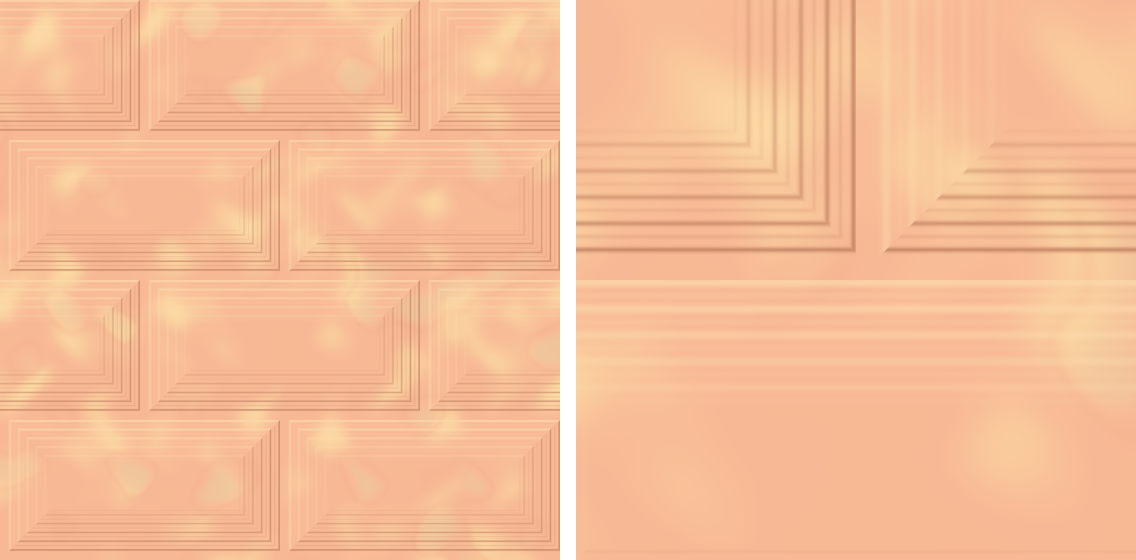
Left, the full canvas; right, a detail of the centre.
A Shadertoy shader for this pattern:

```glsl
// Peach running-bond bricks with stepped bevel lines and soft mottled glaze.

const vec2 BRICK = vec2(0.5, 0.25);
const float JOINT = 0.0165;
const float PITCH = 1.0 / 64.0;

const vec3 PEACH = vec3(0.97, 0.722, 0.582);
const vec3 CREAM = vec3(0.985, 0.855, 0.64);
const vec3 SAND = vec3(0.93, 0.785, 0.615);
const vec3 ROSE = vec3(0.945, 0.68, 0.545);
const vec3 SHADOW = vec3(0.77, 0.52, 0.39);
const vec3 LIGHT = vec3(0.99, 0.85, 0.67);

vec3 hash3(vec2 cell, float seed) {
    vec3 p = fract(vec3(cell.xyx + seed) * vec3(0.1031, 0.1030, 0.0973));
    p += dot(p, p.yxz + 33.33);
    return fract((p.xxy + p.yzz) * p.zyx);
}

// Bends coordinates so that round spots become irregular.
vec2 warp(vec2 p) {
    p += 0.012 * sin(p.yx * vec2(31.0, 27.0) + vec2(0.4, 2.1));
    return p + 0.006 * sin(p.yx * vec2(67.0, 59.0) + vec2(1.7, 0.3));
}

// Cellular field: one soft spot of random strength per cell.
float spots(vec2 p, float sharpness, float rarity, float seed) {
    vec2 cell = floor(p);
    float sum = 0.0;
    for (int j = -1; j <= 1; j++) {
        for (int i = -1; i <= 1; i++) {
            vec2 id = cell + vec2(i, j);
            vec3 h = hash3(id, seed);
            vec2 r = p - id - 0.15 - 0.7 * h.xy;
            sum += pow(h.z, rarity) * exp(-sharpness * dot(r, r));
        }
    }
    return sum;
}

vec3 glaze(vec2 uv) {
    vec2 p = warp(uv);
    float cream = spots(p * 12.0, 5.0, 1.3, 11.0);
    float sand = spots(p * 10.0, 6.5, 2.2, 47.0);
    float rim = (sand - 0.34) / 0.1;
    vec3 color = mix(PEACH, CREAM, smoothstep(0.06, 1.2, cream));
    color = mix(color, ROSE, 0.25 * exp(-rim * rim));
    return mix(color, SAND, 0.65 * smoothstep(0.4, 0.85, sand));
}

// Nested lines at a regular pitch, fading with depth into the brick.
float bevelLines(float depth, float pitch, float count, float width, float pixel) {
    float d = depth - 0.0015;
    float ring = clamp(round(d / pitch), 0.0, count - 1.0);
    float sigma = max(width, 0.6 * pixel);
    float r = (d - ring * pitch) / sigma;
    return exp(-r * r) * (width / sigma) * (1.0 - 0.8 * ring / count);
}

// Strong lines with a fainter one halfway between each pair.
float steps(float depth, float width, float pixel) {
    float strong = bevelLines(depth, PITCH, 5.0, width, pixel);
    float faint = bevelLines(depth - 0.5 * PITCH, PITCH, 5.0, 0.8 * width, pixel);
    return max(strong, 0.28 * faint);
}

vec3 bevel(vec3 color, vec2 p, float pixel) {
    vec2 low = p - JOINT;      // depth from left and bottom
    vec2 high = BRICK - p;     // depth from right and top
    float shaded = min(high.x, low.y);
    float lit = min(low.x, high.y);

    // Each pixel belongs to its nearest side, which gives mitred corners.
    float side = smoothstep(-0.5 * pixel, 0.5 * pixel, lit - shaded);
    float litGain = low.x < high.y ? 0.5 : 0.75;
    float dark = steps(shaded, 0.0016, pixel) * side * 0.83;
    float light = steps(lit, 0.0028, pixel) * (1.0 - side) * litGain;
    return mix(mix(color, LIGHT, light), SHADOW, dark);
}

void mainImage(out vec4 fragColor, in vec2 fragCoord) {
    vec2 uv = fragCoord / iResolution.y;
    float pixel = 1.0 / iResolution.y;

    // Every second course shifts by half a brick.
    float course = floor(uv.y / BRICK.y);
    vec2 shifted = uv + vec2(0.5 * BRICK.x * mod(course, 2.0), 0.0);
    vec2 local = mod(shifted, BRICK);

    fragColor = vec4(bevel(glaze(uv), local, pixel), 1.0);
}
```
